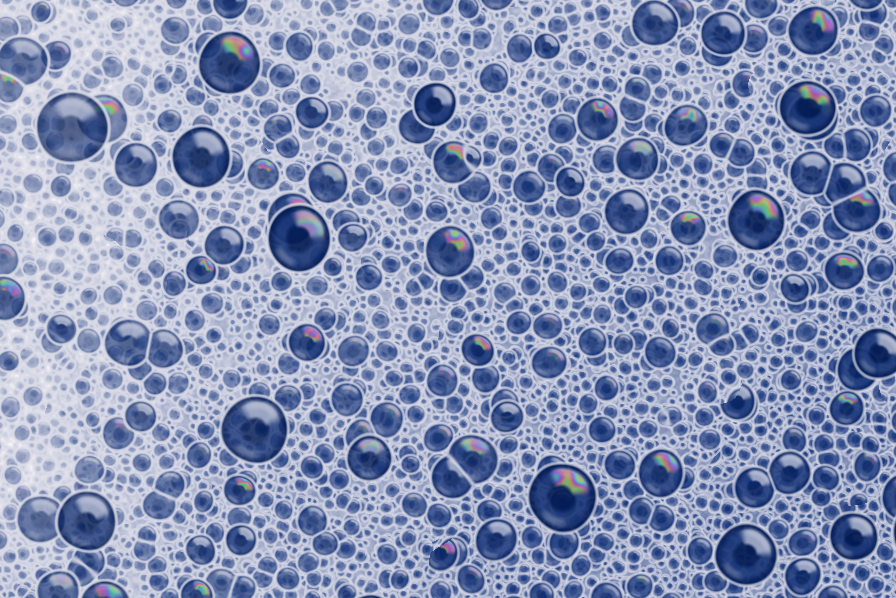
Give the GLSL for this texture, as a WebGL 2 fragment shader.

```glsl
#version 300 es
precision highp float;

// Soap foam over deep blue water: six layers of jittered bubbles, drawn from
// the smallest to the largest, each with a pale wall, a dark heart and a glint.
// A broad foam field whitens the left side and makes its bubbles translucent.

uniform vec2 u_resolution;
out vec4 fragColor;

struct Bubble {
    float edge;    // signed distance to the wall, negative inside
    vec2 local;    // offset from the centre in radii
    float radius;
    vec3 traits;
};

vec3 hash3(vec2 cell) {
    vec3 q = fract(cell.xyx * vec3(0.1031, 0.1030, 0.0973));
    q += dot(q, q.yxz + 33.33);
    return fract((q.xxy + q.yzz) * q.zyx);
}

float valueNoise(vec2 p) {
    vec2 i = floor(p), f = fract(p);
    f = f * f * (3.0 - 2.0 * f);
    float low = mix(hash3(i).x, hash3(i + vec2(1, 0)).x, f.x);
    float high = mix(hash3(i + vec2(0, 1)).x, hash3(i + vec2(1, 1)).x, f.x);
    return mix(low, high, f.y);
}

// Water blue at 0, foam white at 1.
vec3 foamColor(float tone) {
    return mix(vec3(0.04, 0.17, 0.47), vec3(0.88, 0.88, 0.92), tone);
}

// Nearest bubble of one layer; touching neighbours share a straight wall.
Bubble findBubble(vec2 p, float cellSize, float size, float foam, float seed) {
    Bubble best = Bubble(9.0, vec2(9.0), 1.0, vec3(0.0));
    float second = 9.0;
    vec2 grid = p / cellSize + seed * 37.3;
    vec2 home = floor(grid);
    for (int y = -1; y <= 1; y++) {
        for (int x = -1; x <= 1; x++) {
            vec2 cell = home + vec2(x, y);
            vec3 place = hash3(cell + seed * 11.0);
            vec3 traits = hash3(cell + seed * 11.0 + 71.0);
            float presence = mix(0.97, 0.36, size) * mix(1.0, 0.75, foam);
            if (traits.z > presence) continue;
            vec2 range = mix(vec2(0.3, 0.54), vec2(0.2, 0.39), size);
            float radius = cellSize * mix(range.x, range.y, place.z);
            vec2 offset = (grid - cell - 0.5 - 0.8 * (place.xy - 0.5)) * cellSize;
            float d = length(offset) - radius;
            if (d < best.edge) {
                second = best.edge;
                best = Bubble(d, offset / radius, radius, traits);
            } else {
                second = min(second, d);
            }
        }
    }
    best.edge = max(best.edge, 0.5 * (best.edge - second));
    return best;
}

vec3 paintBubble(vec3 color, Bubble b, float size, float foam, float pixel) {
    float rho = length(b.local);
    float inside = 1.0 - smoothstep(-pixel, pixel, b.edge);

    // Body: dark heart, paler ring, darker shoulder
    float ring = smoothstep(0.3, 0.5, rho) * (1.0 - smoothstep(0.65, 0.95, rho));
    float tone = mix(0.1, -0.04, size) + 0.12 * b.traits.x * (1.0 - size) + 0.13 * ring;
    vec3 body = foamColor(tone) * mix(1.0, 0.72 + 0.2 * ring, size * size);
    float opacity = mix(0.93, mix(0.22, 0.6 + 0.36 * b.traits.y, size), foam);
    color = mix(color, body, inside * opacity);

    // Crescent glint toward the light, weak reflex opposite
    vec2 light = normalize(vec2(0.1 + 0.7 * b.traits.y, 0.9));
    float facing = dot(b.local, light) / max(rho, 0.001);
    float band = 1.0 - smoothstep(0.03, 0.2, abs(rho - 0.72));
    float glint = band * (smoothstep(0.6, 0.95, facing) + 0.4 * smoothstep(0.8, 1.0, -facing));
    color = mix(color, foamColor(0.95), inside * glint * mix(0.55, 0.75, b.traits.x));

    // Window sheen with thin-film colours on the large bubbles
    float sheen = smoothstep(0.45, 0.85, facing) * smoothstep(0.25, 0.4, rho)
                * (1.0 - smoothstep(0.72, 0.84, rho)) * smoothstep(0.5, 0.8, size);
    float phase = rho * 1.3 + b.traits.x + valueNoise(b.local * 3.0 + b.traits.xy * 40.0);
    vec3 film = 0.55 + 0.3 * cos(6.283 * (phase + vec3(0.0, 0.33, 0.67)));
    vec3 sheenColor = mix(foamColor(0.8), film, 0.75 * smoothstep(0.45, 0.7, b.traits.x));
    color = mix(color, sheenColor, inside * sheen * 0.8);

    // Pale wall
    float width = 0.0032 + 0.018 * b.radius;
    float wall = 1.0 - smoothstep(0.0005, width + 0.3 * pixel, abs(b.edge));
    return mix(color, foamColor(0.98), wall * mix(0.68, 0.85, foam));
}

void main() {
    vec2 p = gl_FragCoord.xy / u_resolution.y;
    float pixel = 1.0 / u_resolution.y;

    // Foam thickness, dense at the left and the top
    float foam = 1.05 * exp(-1.1 * p.x) + 0.45 * (p.y - 0.5);
    foam += 0.24 * (valueNoise(p * 5.0) - 0.5) + 0.2 * (valueNoise(p * 14.0) - 0.5);
    foam = clamp(foam, 0.0, 1.0);

    // Froth between the bubbles
    float froth = 0.6 * valueNoise(p * 110.0) + 0.4 * valueNoise(p * 210.0);
    vec3 color = foamColor(mix(0.5, 0.98, foam) + 0.3 * (froth - 0.5));

    vec2 warped = p + 0.007 * (vec2(valueNoise(p * 16.0), valueNoise(p * 16.0 + 50.0)) - 0.5);
    for (int k = 0; k < 6; k++) {
        float size = float(k) / 5.0;
        float cellSize = 0.0165 * pow(1.58, float(k));
        Bubble b = findBubble(warped, cellSize, size, foam, float(k) + 1.0);
        color = paintBubble(color, b, size, foam, pixel);
    }
    fragColor = vec4(clamp(color, 0.0, 1.0), 1.0);
}
```
